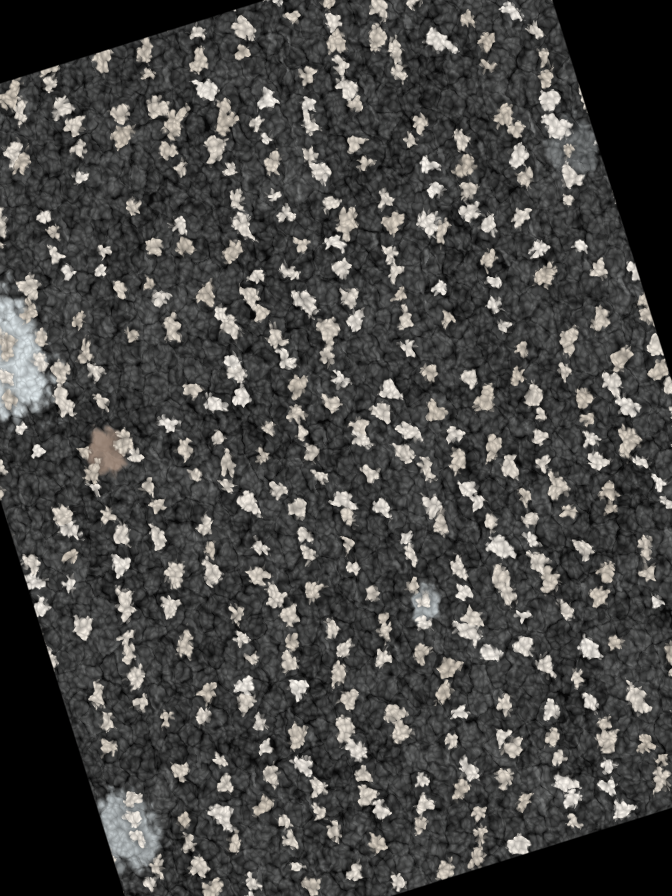
Give the GLSL for this texture, as a WebGL 1 fragment shader.

```glsl
precision highp float;
// Dark cracked bark with tilted columns of pale corky grains, on a black ground.
uniform vec2 u_resolution;

const vec2 ACROSS = vec2(0.954, 0.300);         // across the grain columns
const vec2 ALONG = vec2(-0.300, 0.954);         // up the grain columns
const vec2 SHEET_MIN = vec2(0.133, -0.131);
const vec2 SHEET_MAX = vec2(0.888, 0.865);
const vec2 GRAIN_PITCH = vec2(0.051, 0.027);
const vec3 BARK_TINT = vec3(0.99, 1.0, 0.995);
const vec3 GRAIN_TINT = vec3(1.02, 0.97, 0.90);
const vec3 LICHEN = vec3(0.80, 0.83, 0.84);
const vec3 BARE_WOOD = vec3(0.72, 0.62, 0.55);

float hash(vec2 p) {
  return fract(sin(dot(p, vec2(127.1, 311.7))) * 43758.5);
}

vec2 hash2(vec2 p) {
  return vec2(hash(p), hash(p + 57.3));
}

// Cellular noise: nearest distance, second distance, random value of the cell
vec3 cells(vec2 p) {
  vec2 base = floor(p);
  vec3 result = vec3(8.0, 8.0, 0.0);
  for (int j = -1; j <= 1; j++) {
    for (int i = -1; i <= 1; i++) {
      vec2 id = base + vec2(float(i), float(j));
      float d = length(id + hash2(id) - p);
      if (d < result.x) result = vec3(d, result.x, hash(id + 19.7));
      else result.y = min(result.y, d);
    }
  }
  return result;
}

// Broad soft variation from layered sines, about -1 to 1
float clouds(vec2 p) {
  float sum = 0.0;
  float gain = 0.5;
  for (int i = 0; i < 4; i++) {
    sum += gain * sin(p.x + 1.7 * sin(p.y * 0.8)) * cos(p.y - 1.3 * sin(p.x * 0.7));
    p = mat2(1.5, 1.1, -1.1, 1.5) * p + 2.3;
    gain *= 0.65;
  }
  return sum;
}

// Signed distance to the nearest grain, and its random value
vec2 grains(vec2 s, vec2 pitch) {
  vec2 q = s / pitch;
  vec2 base = floor(q);
  vec2 nearest = vec2(1.0, 0.0);
  for (int j = -1; j <= 1; j++) {
    for (int i = -1; i <= 1; i++) {
      vec2 id = base + vec2(float(i), float(j));
      vec2 r = hash2(id);
      vec2 shape = hash2(id + 31.9);
      vec2 center = id + 0.5 + (r - 0.5) * vec2(0.42, 0.6);
      center.y += 0.5 * (hash(vec2(id.x, 4.0)) - 0.5);
      vec2 d = (q - center) * pitch;
      float turn = (shape.x - 0.5) * 1.6;
      d = mat2(cos(turn), -sin(turn), sin(turn), cos(turn)) * d;
      d.y /= 1.0 + 0.9 * shape.y * shape.y;
      float angle = atan(d.y, d.x + 0.00001);
      float lumps = 1.0 + 0.16 * sin(3.0 * angle + 6.3 * r.x) + 0.10 * sin(5.0 * angle + 6.3 * r.y);
      float radius = mix(0.0060, 0.0102, hash(id + 73.1)) * lumps;
      float dist = length(d) - radius;
      if (hash(id + 11.3) < 0.80 && dist < nearest.x) nearest = vec2(dist, shape.x);
    }
  }
  return nearest;
}

// Ragged stain with a soft edge
float patchMask(vec2 p, vec2 center, vec2 size, float ragged) {
  return 1.0 - smoothstep(0.65, 1.1, length((p - center) / size) + ragged);
}

void main() {
  vec2 p = gl_FragCoord.xy / u_resolution.y;
  vec2 s = vec2(dot(p, ACROSS), dot(p, ALONG));

  // Shared noise layers
  float broad = clouds(s * vec2(26.0, 18.0));
  vec2 bent = s + 0.004 * vec2(clouds(s * 90.0), clouds(s * 90.0 + 7.0));
  vec3 plates = cells(bent * vec2(46.0, 36.0));
  vec3 flakes = cells(bent * vec2(82.0, 68.0) + 5.0);
  vec3 grit = cells(bent * vec2(170.0, 150.0) + 9.0);

  // Bark: flaky plates, dark cracks, faint fibres along the columns
  float tone = 0.225 + 0.045 * broad + 0.06 * (plates.z - 0.5);
  tone += 0.17 * (0.45 - flakes.x) + 0.22 * (0.45 - grit.x);
  tone -= 0.07 * (1.0 - smoothstep(0.02, 0.16, plates.y - plates.x));
  vec3 fibre = cells(bent * vec2(120.0, 24.0));
  tone += 0.13 * smoothstep(0.80, 1.0, fibre.z) * (1.0 - smoothstep(0.1, 0.45, fibre.x));
  vec3 color = max(tone, 0.03) * BARK_TINT;

  // Stains: pale lichen, grey scuffs and bare wood
  float ragged = 0.35 * broad + 0.5 * (flakes.x - 0.4);
  float lichen = patchMask(p, vec2(0.010, 0.595), vec2(0.055, 0.080), ragged);
  lichen = max(lichen, 0.75 * patchMask(p, vec2(0.142, 0.070), vec2(0.036, 0.045), ragged));
  lichen = max(lichen, 0.8 * patchMask(p, vec2(0.475, 0.323), vec2(0.015, 0.023), ragged));
  lichen = max(lichen, 0.3 * patchMask(p, vec2(0.640, 0.830), vec2(0.034, 0.040), ragged));
  color = mix(color, LICHEN * (1.12 - 0.35 * grit.x), lichen);
  float wood = patchMask(p, vec2(0.117, 0.493), vec2(0.024, 0.026), ragged);
  color = mix(color, BARE_WOOD, 0.75 * wood);

  // Grains: wavering columns, rough outline, shadowed rim and mottled face
  float waver = 0.009 * sin(s.y * 9.0 + s.x * 6.0) + 0.004 * sin(s.y * 24.0 - s.x * 15.0);
  vec2 grain = grains(bent + vec2(waver, 0.0), GRAIN_PITCH);
  float edge = grain.x + 0.005 * (grit.x - 0.45);
  color *= 1.0 - 0.22 * (1.0 - smoothstep(0.0, 0.006, edge));
  float face = 0.77 + 0.16 * (grain.y - 0.5) + 0.36 * (0.42 - grit.x) + 0.12 * (0.45 - flakes.x);
  vec3 tint = mix(GRAIN_TINT, vec3(1.0, 0.98, 0.95), grain.y);
  color = mix(color, face * tint, 1.0 - smoothstep(-0.0022, 0.0018, edge));

  // Tilted sheet with smooth borders
  float pixel = 1.0 / u_resolution.y;
  vec2 inset = min(s - SHEET_MIN, SHEET_MAX - s);
  float sheet = smoothstep(-pixel, pixel, min(inset.x, inset.y));
  gl_FragColor = vec4(clamp(color, 0.0, 1.0) * sheet, 1.0);
}
```
